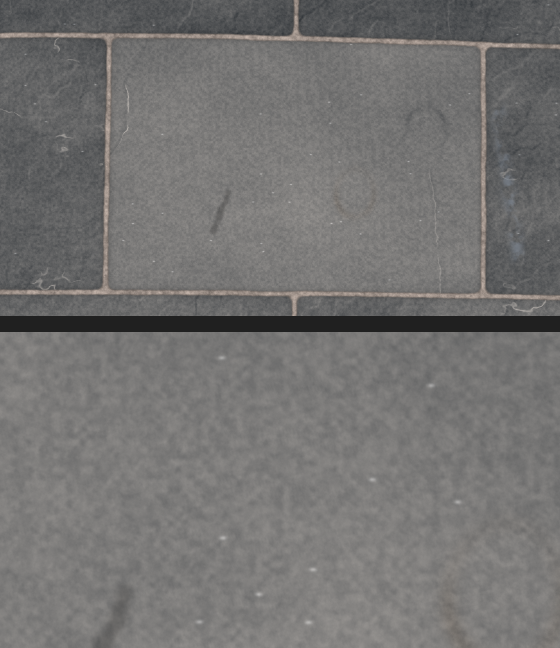
Top, the full canvas; bottom, a detail of the centre.
Write a Shadertoy shader that draws this texture.

```glsl
#define SLAB_SIZE vec2(1.19, 0.813)
#define BOND_ORIGIN vec2(0.34, 0.076)
#define JOINT_HALF_WIDTH 0.0082
#define ROUGH_RELIEF 0.27
#define WORN_RELIEF 0.04
#define GRAIN 0.14
#define SLATE_DARK vec3(0.28, 0.29, 0.30)
#define SLATE_LIGHT vec3(0.56, 0.55, 0.54)
#define MORTAR vec3(0.69, 0.635, 0.60)
#define RUST vec3(0.45, 0.41, 0.37)
#define BLUE_GREY vec3(0.48, 0.51, 0.55)

float hash(vec2 p) {
    return fract(sin(dot(p, vec2(127.1, 311.7))) * 43758.5453);
}

float noise(vec2 p) {
    vec2 i = floor(p), f = fract(p);
    f = f * f * (3.0 - 2.0 * f);
    return mix(mix(hash(i), hash(i + vec2(1, 0)), f.x),
               mix(hash(i + vec2(0, 1)), hash(i + vec2(1, 1)), f.x), f.y);
}

float fbm(vec2 p) {
    float sum = 0.0, amp = 0.5;
    for (int i = 0; i < 5; i++) {
        sum += amp * noise(p);
        p = mat2(1.6, 1.2, -1.2, 1.6) * p + 7.3;
        amp *= 0.5;
    }
    return sum;
}

float smoothMin(float a, float b, float k) {
    float h = max(k - abs(a - b), 0.0) / k;
    return min(a, b) - h * h * k * 0.25;
}

float segment(vec2 p, vec2 a, vec2 b) {
    vec2 pa = p - a, ba = b - a;
    return length(pa - ba * clamp(dot(pa, ba) / dot(ba, ba), 0.0, 1.0));
}

// Split layers of slate: terraces with a fine uneven skin
float cleftHeight(vec2 p) {
    float layer = fbm(p * vec2(4.0, 3.0)) * 6.0;
    float terrace = floor(layer) + smoothstep(0.0, 0.14, fract(layer));
    return 0.2 * terrace + 0.8 * fbm(p * 18.0);
}

float softLine(float d, float width) {
    return exp(-d * d / (width * width));
}

// Signed relief of the shallow ledges on the worn slab
float ledges(vec2 p) {
    vec2 w = p + 0.03 * (vec2(fbm(p * 20.0), fbm(p * 20.0 + 40.0)) - 0.5);
    float corner = w.x - 0.40 - 0.07 * smoothstep(0.72, 0.87, w.y)
                 + 0.07 * smoothstep(0.60, 0.46, w.y);
    float cornerSpan = smoothstep(0.44, 0.48, w.y);
    vec2 c = (w - vec2(1.345, 0.575)) / vec2(0.066, 0.09);
    float loop = (length(c) - 1.0) * 0.07;
    float loopSpan = smoothstep(-0.9, 0.0, c.y);
    float tail = w.x - 1.365 - 0.10 * pow(max(0.46 - w.y, 0.0), 1.2);
    float tailSpan = smoothstep(0.50, 0.42, w.y);
    float lit = softLine(corner, 0.002) * cornerSpan + 0.4 * softLine(tail, 0.002) * tailSpan
              + softLine(loop + 0.022, 0.002) * loopSpan * smoothstep(-0.2, 0.5, c.x + c.y);
    float shade = softLine(corner + 0.006, 0.005) * cornerSpan + softLine(loop, 0.008) * loopSpan
                + 0.7 * softLine(tail - 0.006, 0.006) * tailSpan;
    return lit * 0.2 * smoothstep(0.3, 0.7, noise(p * 24.0)) - shade * 0.06 * noise(p * 30.0 + 8.0);
}

void mainImage(out vec4 fragColor, in vec2 fragCoord) {
    float px = 1.0 / iResolution.y;
    vec2 p = fragCoord * px;

    // Running bond, laid slightly out of true
    vec2 q = p;
    q.y += p.x * p.x * mix(0.0055, 0.0133, p.y);
    q.x -= 0.02 * (p.y - 0.5) * (1.0 - p.x / 1.53);
    q += 0.004 * (vec2(noise(p * 7.0), noise(p * 7.0 + 20.0)) - 0.5);
    vec2 grid = (q - BOND_ORIGIN) / SLAB_SIZE;
    grid.x += 0.5 * mod(floor(grid.y), 2.0);
    vec2 id = floor(grid);
    vec2 edge = (0.5 - abs(fract(grid) - 0.5)) * SLAB_SIZE;
    float joint = smoothMin(edge.x, edge.y, 0.025) - JOINT_HALF_WIDTH + 0.004 * (fbm(p * 30.0) - 0.5);
    float worn = step(dot(id, id), 0.5);

    // Slab tone: smooth and pale where worn, dark and cleft elsewhere
    vec2 s = p + id * 17.3, e = vec2(-0.0025, 0.0025);
    float clouds = fbm(s * vec2(4.0, 6.0)) - 0.48;
    vec2 glow = p - vec2(0.88, 0.38);
    float wornTone = 0.44 + 0.055 * exp(-3.0 * dot(glow, glow)) + 0.10 * clouds;
    float roughTone = 0.372 - 0.035 * id.y + 0.16 * clouds;
    float relief = cleftHeight(s + e) - cleftHeight(s - e);
    float tone = mix(roughTone, wornTone, worn) - relief * mix(ROUGH_RELIEF, WORN_RELIEF, worn);
    tone += worn * ledges(p);
    // Broken glints along the cleft rims
    float rim = abs(fbm(s * vec2(5.0, 7.0) + 60.0) - 0.5);
    tone += (1.0 - worn) * 0.2 * softLine(rim, 0.010) * smoothstep(0.52, 0.72, fbm(s * 11.0 + 3.0));
    float grain = fbm(p * 140.0) - 0.485;
    tone += GRAIN * grain;
    vec3 color = mix(SLATE_DARK, SLATE_LIGHT, (tone - 0.285) / 0.265);

    // Stains: rust ring, dark scuff and a blue bloom
    float ring = abs(length((p - vec2(1.123, 0.387)) * vec2(1.0, 0.8)) - 0.06);
    color = mix(color, RUST * (1.0 + 0.5 * grain), 0.4 * softLine(ring, 0.01) * noise(p * 14.0));
    float scuff = segment(p, vec2(0.676, 0.272), vec2(0.722, 0.387)) + 0.016 * (fbm(p * 50.0) - 0.5);
    color *= 1.0 - 0.2 * smoothstep(0.016, 0.0, scuff);
    float bloom = segment(p, vec2(1.575, 0.65), vec2(1.64, 0.19));
    color = mix(color, BLUE_GREY, 0.75 * softLine(bloom, 0.02) * smoothstep(0.35, 0.65, fbm(p * 28.0)));

    // Sparse pale flecks
    vec2 cell = floor(p * 32.0);
    vec2 fleck = (fract(p * 32.0) - 0.3 - 0.4 * vec2(hash(cell + 5.0), hash(cell + 9.0))) / 32.0;
    color += 0.2 * step(0.97, hash(cell)) * softLine(length(fleck * vec2(0.6, 1.0)), 0.0022);

    // Sandy mortar with a shaded lip
    color *= 1.0 - 0.16 * exp(-max(joint, 0.0) * 150.0);
    float sand = 0.93 + 0.45 * (fbm(p * 110.0) - 0.5) + 0.3 * (fbm(p * 20.0) - 0.5);
    vec3 mortar = MORTAR * sand * (1.0 - 0.2 * smoothstep(-0.006, 0.0, joint));
    fragColor = vec4(clamp(mix(mortar, color, smoothstep(-px, px, joint)), 0.0, 1.0), 1.0);
}
```
